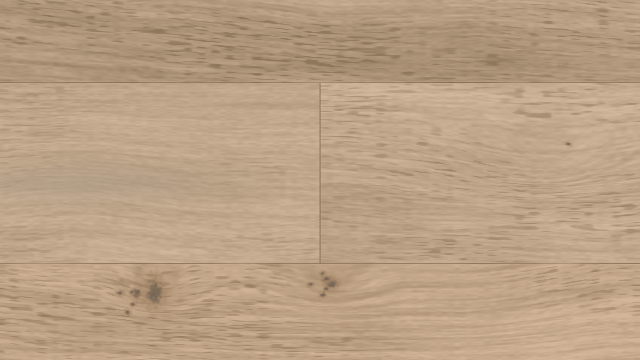
This texture is drawn by a WebGL 1 fragment shader. Its source:

```glsl
precision highp float;
uniform vec2 u_resolution;

#define PLANK_SIZE vec2(1.82, 0.502)
#define PLANK_ORIGIN vec2(0.889, 0.2685)
#define WOOD_DARK vec3(0.60, 0.505, 0.395)
#define WOOD_LIGHT vec3(0.79, 0.69, 0.58)
#define WOOD_GREY vec3(0.66, 0.60, 0.52)
#define KNOT_BROWN vec3(0.60, 0.48, 0.36)
#define KNOT_CORE vec3(0.38, 0.34, 0.31)
#define SEAM_COLOR vec3(0.42, 0.34, 0.26)
#define SEAM_HALF_WIDTH 0.0008
#define KNOT_A vec2(0.430, 0.188)
#define KNOT_B vec2(0.921, 0.211)
#define EYE vec2(1.50, 0.545)

float hash(vec2 p) {
  vec3 q = fract(p.xyx * 0.1031);
  q += dot(q, q.yzx + 33.33);
  return fract((q.x + q.y) * q.z);
}

float noise(vec2 p) {
  vec2 i = floor(p), f = fract(p);
  f = f * f * (3.0 - 2.0 * f);
  float low = mix(hash(i), hash(i + vec2(1.0, 0.0)), f.x);
  float high = mix(hash(i + vec2(0.0, 1.0)), hash(i + 1.0), f.x);
  return mix(low, high, f.y);
}

// Smooth elliptical hill, used to bend the grain and to tint patches
float hill(vec2 p, vec2 center, vec2 size) {
  vec2 d = (p - center) / size;
  return exp(-dot(d, d));
}

// Slightly ragged core inside a soft brown halo
vec3 addKnot(vec3 color, vec2 p, vec2 center, vec2 size) {
  float r = length((p - center) / size) + 0.6 * (noise(p * 150.0) - 0.5);
  color = mix(color, KNOT_BROWN, 0.5 * (1.0 - smoothstep(0.7, 2.0, r)));
  return mix(color, KNOT_CORE, 0.65 * (1.0 - smoothstep(0.2, 1.1, r)));
}

// Small knots scattered over an area
vec3 addSpots(vec3 color, vec2 p, vec2 center, vec2 area, float seed) {
  for (int i = 0; i < 6; i++) {
    vec2 key = vec2(float(i) * 7.0 + 3.0, seed);
    vec2 offset = vec2(hash(key), hash(key + 19.0)) - 0.5;
    float radius = mix(0.004, 0.009, hash(key + 41.0));
    color = addKnot(color, p, center + offset * area, radius * vec2(1.3, 1.0));
  }
  return color;
}

float seamLine(float d, float halfWidth, float pixel) {
  return 1.0 - smoothstep(halfWidth - 0.5 * pixel, halfWidth + 0.7 * pixel, d);
}

void main() {
  float pixel = 1.0 / u_resolution.y;
  vec2 p = gl_FragCoord.xy * pixel;

  // Staggered plank layout
  vec2 cell = (p - PLANK_ORIGIN) / PLANK_SIZE;
  float row = floor(cell.y);
  cell.x += 0.5 * mod(row, 2.0);
  vec2 plank = floor(cell);
  vec2 edge = (0.5 - abs(fract(cell) - 0.5)) * PLANK_SIZE;
  float isTop = step(0.5, row);
  float isBottom = step(row, -0.5);
  float isMiddle = (1.0 - isTop) * (1.0 - isBottom);
  float isLeft = isMiddle * step(plank.x, -0.5);
  float isRight = isMiddle - isLeft;
  vec2 shift = vec2(hash(plank + 5.0), hash(plank + 23.0)) * 40.0;
  vec2 q = p + shift;

  // Growth height: wavy lines pushed around knots and the oval figure
  float wave = 0.05 * (noise(q * vec2(2.0, 2.6)) - 0.5) * (1.0 + isBottom);
  wave += 0.006 * (noise(q * vec2(7.0, 9.0)) - 0.5) + 0.05 * isTop * p.x;
  float swell = isBottom * 0.13 * hill(p, KNOT_A, vec2(0.12, 0.08));
  swell += isBottom * 0.08 * hill(p, KNOT_B, vec2(0.13, 0.07));
  swell += isRight * 0.17 * hill(p, EYE, vec2(0.27, 0.12));
  float growth = q.y + wave + swell;
  float grain = q.y + wave + 0.3 * swell;

  // Layers of tone: broad patches, rings, fibres and open pores
  float broad = noise(vec2(q.x * 1.3, grain * 6.0));
  float rings = noise(vec2(q.x * 1.5, growth * 75.0));
  float fibre = noise(vec2(q.x * 8.0, grain * 170.0));
  float fleck = noise(vec2(q.x * 60.0, grain * 260.0));
  float pores = smoothstep(0.58, 0.90, noise(vec2(q.x * 26.0, grain * 215.0)));
  pores *= smoothstep(0.15, 0.75, noise(q * vec2(3.0, 10.0) + 70.0));
  float tone = 0.80 - 0.30 * isTop + 0.04 * isBottom;
  tone += 0.42 * (broad - 0.5) + (0.26 + 0.14 * isBottom) * (rings - 0.5);
  tone += (0.36 - 0.10 * isLeft) * (fibre - 0.5) + 0.26 * (fleck - 0.5);
  tone -= pores * (0.55 - 0.25 * isLeft);
  vec3 color = mix(WOOD_DARK, WOOD_LIGHT, clamp(tone, -0.2, 1.15));

  // Grey mineral streak and warm heartwood
  float streak = hill(p, vec2(0.25, 0.49), vec2(0.33, 0.05));
  color = mix(color, WOOD_GREY, 0.5 * isLeft * streak * (0.5 + broad));
  color *= 1.0 + isBottom * vec3(0.012, -0.003, -0.015);

  // Knots
  if (isBottom > 0.5) {
    float warmth = hill(p, KNOT_A, vec2(0.08)) + 0.7 * hill(p, KNOT_B, vec2(0.07));
    color = mix(color, KNOT_BROWN, 0.3 * warmth);
    color = addKnot(color, p, KNOT_A, vec2(0.024, 0.038));
    color = addKnot(color, p, KNOT_B, vec2(0.016, 0.015));
    color = addSpots(color, p, KNOT_A - vec2(0.07, 0.0), vec2(0.08, 0.13), 11.0);
    color = addSpots(color, p, KNOT_B - vec2(0.035, 0.0), vec2(0.08, 0.08), 29.0);
  }
  if (isRight > 0.5) {
    color = addKnot(color, p, EYE + vec2(0.08, 0.055), vec2(0.008, 0.005));
  }

  // Joints with uneven depth and a faint pale bevel
  float wear = 0.35 + 0.5 * noise(p * vec2(9.0, 14.0));
  float bevel = seamLine(min(edge.x, edge.y), 5.0 * SEAM_HALF_WIDTH, pixel);
  color = mix(color, WOOD_LIGHT, 0.25 * bevel);
  color = mix(color, SEAM_COLOR, wear * seamLine(edge.y, SEAM_HALF_WIDTH, pixel));
  color = mix(color, SEAM_COLOR * 0.9, 0.85 * seamLine(edge.x, SEAM_HALF_WIDTH, pixel));

  gl_FragColor = vec4(color, 1.0);
}
```
